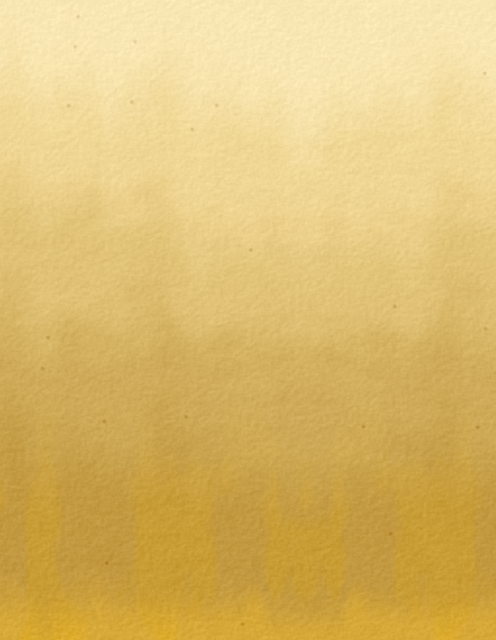
This texture is drawn by a WebGL 2 fragment shader. Its source:

```glsl
#version 300 es
precision highp float;

uniform vec2 u_resolution;
out vec4 fragColor;

float hash(vec2 cell) {
    vec3 q = fract(vec3(cell.xyx) * vec3(0.1031, 0.1030, 0.0973));
    q += dot(q, q.yzx + 33.33);
    return fract((q.x + q.y) * q.z);
}

float valueNoise(vec2 p) {
    vec2 cell = floor(p);
    vec2 f = fract(p);
    f = f * f * (3.0 - 2.0 * f);
    float low = mix(hash(cell), hash(cell + vec2(1.0, 0.0)), f.x);
    float high = mix(hash(cell + vec2(0.0, 1.0)), hash(cell + vec2(1.0)), f.x);
    return mix(low, high, f.y);
}

// Layered noise centred on zero
float fbm(vec2 p, int octaves) {
    float sum = 0.0;
    float weight = 0.5;
    for (int i = 0; i < octaves; i++) {
        sum += weight * (valueNoise(p) - 0.5);
        p = mat2(1.6, 0.9, -0.9, 1.6) * p + 17.3;
        weight *= 0.55;
    }
    return sum;
}

// Gold tones from the warm lower edge to the pale top
vec3 goldRamp(float t) {
    vec3 tone = mix(vec3(0.84, 0.66, 0.22), vec3(0.76, 0.60, 0.25), smoothstep(0.01, 0.10, t));
    tone = mix(tone, vec3(0.81, 0.67, 0.35), smoothstep(0.19, 0.37, t));
    tone = mix(tone, vec3(0.88, 0.76, 0.46), smoothstep(0.37, 0.55, t));
    tone = mix(tone, vec3(0.94, 0.84, 0.58), smoothstep(0.55, 0.74, t));
    return mix(tone, vec3(0.975, 0.905, 0.70), smoothstep(0.74, 0.92, t));
}

float band(float x, float centre, float width) {
    float d = (x - centre) / width;
    return exp(-d * d);
}

// Sparse soft pits, one candidate per cell
float pits(vec2 p, float density) {
    vec2 cell = floor(p);
    vec2 centre = 0.3 + 0.4 * vec2(hash(cell + 5.1), hash(cell + 9.7));
    float present = step(1.0 - density, hash(cell + 2.3));
    return present * (1.0 - smoothstep(0.02, 0.10, length(fract(p) - centre)));
}

void main() {
    vec2 uv = gl_FragCoord.xy / u_resolution;
    vec2 p = gl_FragCoord.xy / u_resolution.y;

    // Folded coordinates give the mirrored sheen
    float fold = abs(uv.x - 0.615);
    vec2 folded = vec2(fold, p.y);

    // Broad light, vertical streaks and horizontal creases
    float middle = smoothstep(0.1, 0.4, uv.y) * (1.0 - smoothstep(0.65, 0.95, uv.y));
    float streaks = fbm(vec2(fold * 17.0, p.y * 1.6) + 3.0, 3);
    float creases = fbm(vec2(fold * 6.0, p.y * 26.0 + fold * 5.0) + 41.0, 3);
    float clouds = fbm(folded * 9.0 + 11.0, 4);
    float tone = uv.y + 0.07 * streaks + 0.08 * middle * creases + 0.08 * clouds;
    tone -= 0.045 * band(fold, 0.285, 0.05) * smoothstep(0.1, 0.35, uv.y);
    tone += 0.025 * band(fold, 0.0, 0.17);
    tone -= 0.05 * band(uv.x, 0.0, 0.13) * smoothstep(0.15, 0.4, uv.y);
    vec3 colour = goldRamp(tone);

    // Deeper yellow patches near the base
    float warmth = (1.0 - smoothstep(0.12, 0.42, uv.y)) * smoothstep(-0.05, 0.18, streaks + clouds);
    colour += warmth * vec3(0.025, 0.015, -0.045);

    // Pebbled foil with a light from the upper left
    vec2 grainPos = p * vec2(145.0, 175.0);
    float relief = fbm(grainPos, 3) - fbm(grainPos + vec2(0.45, -0.5), 3);
    float grain = valueNoise(p * 330.0 + 7.0) - 0.5;
    float texture1 = 0.065 * relief + 0.028 * grain + 0.025 * fbm(p * vec2(45.0, 70.0), 2);
    colour += texture1 * vec3(0.9, 1.0, 1.15) * mix(1.0, 0.75, uv.y);

    // Tiny darker flecks
    colour -= pits(p * 22.0, 0.04) * vec3(0.08, 0.10, 0.11);

    fragColor = vec4(clamp(colour, 0.0, 1.0), 1.0);
}
```
